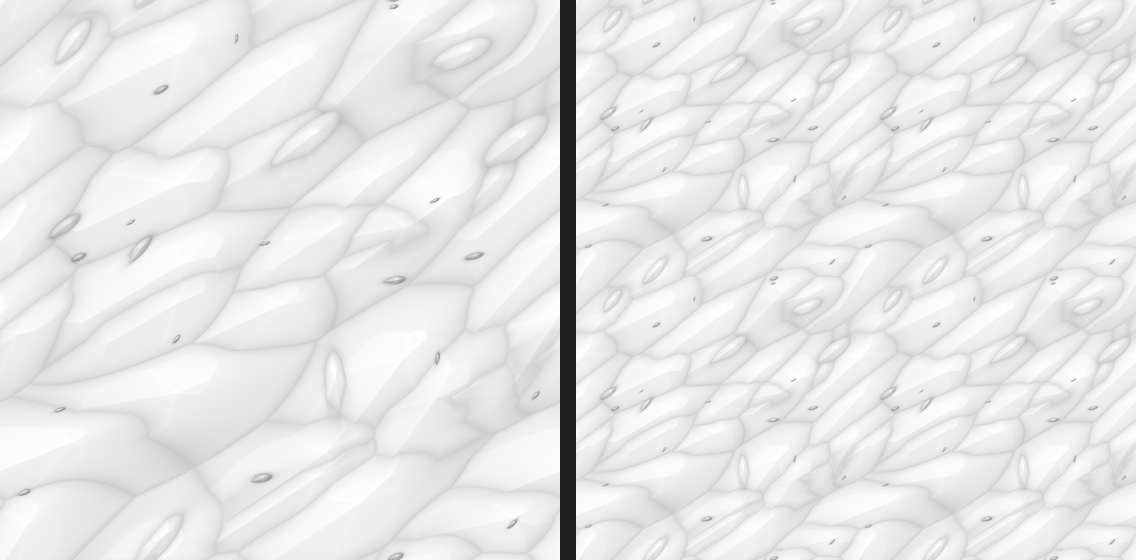
Left: one tile. Right: repeated 2 by 2.
Give the GLSL for this texture, as a WebGL 2 fragment shader.

```glsl
#version 300 es
precision highp float;
// Pale faceted stone: overlapping slanted crystals with soft creases and small darker chips.

uniform vec2 u_resolution;
out vec4 fragColor;

const float TAU = 6.2831853;
const vec2 LIGHT = vec2(-0.45, 0.89);
const ivec2 CRYSTAL_GRID = ivec2(5, 6);
const ivec2 CHIP_GRID = ivec2(5, 5);

float hash(vec2 p) {
    return fract(sin(dot(p, vec2(127.1, 311.7))) * 43758.5453);
}

// Value noise that repeats after `cells` cells.
float wrapNoise(vec2 p, float cells) {
    vec2 cell = floor(p * cells);
    vec2 f = fract(p * cells);
    f = f * f * (3.0 - 2.0 * f);
    vec2 a = mod(cell, cells);
    vec2 b = mod(cell + 1.0, cells);
    return mix(mix(hash(a), hash(vec2(b.x, a.y)), f.x),
               mix(hash(vec2(a.x, b.y)), hash(b), f.x), f.y);
}

mat2 rotation(float angle) {
    float c = cos(angle), s = sin(angle);
    return mat2(c, s, -s, c);
}

// Jittered grid point, as the shortest offset on the wrapped canvas.
vec2 wrappedOffset(vec2 p, int index, ivec2 grid, float seed) {
    vec2 cell = vec2(index % grid.x, index / grid.x);
    vec2 jitter = vec2(hash(vec2(seed, 1.3)), hash(vec2(seed, 2.7)));
    return fract(p - (cell + jitter) / vec2(grid) + 0.5) - 0.5;
}

// Cuts (height, shade) by another surface, with a bright line on the shared edge.
vec2 cutBy(vec2 body, float height, float shade, float soft, float glint) {
    float gap = body.x - height;
    float tone = mix(body.y, shade, smoothstep(-soft, soft, gap));
    return vec2(min(body.x, height), tone + glint * exp(-abs(gap) / soft));
}

// Faceted body with half-size `size`: x is height (1 at the tip), y is shade.
vec2 crystal(vec2 offset, vec2 size, float angle, float seed, float ripple) {
    mat2 turn = rotation(angle);
    vec2 q = (offset * turn) / size;
    float soft = min(0.002 / size.y, 0.3);
    vec2 body = vec2(9.0, 0.95);
    for (int k = 0; k < 5; k++) {
        float jitter = hash(vec2(seed, float(k) + 5.1));
        float slope = 0.75 + 0.5 * hash(vec2(seed, float(k) + 15.7));
        float facing = (float(k) + 0.6 * (jitter - 0.5)) * TAU / 5.0;
        vec2 normal = vec2(cos(facing), sin(facing));
        float lit = dot(turn * normalize(normal / size), LIGHT);
        float shade = 0.953 + 0.024 * lit + 0.03 * (slope - 1.0);
        body = cutBy(body, 1.0 - slope * dot(normal, q), shade, soft, 0.012);
    }
    // Rounded, rippled flank below the flat facets.
    vec2 fromCentre = q + vec2(0.25, 0.0);
    float radius = length(fromCentre) + 0.22 * (ripple - 0.5);
    float flankLit = dot(turn * normalize(fromCentre / size + 1e-4), LIGHT);
    return cutBy(body, 1.65 - 1.75 * radius, 0.938 + 0.02 * flankLit, soft, 0.0);
}

// Large crystals: the highest one shows, creases darken where two are level.
float crystalBed(vec2 p, float ripple) {
    float top = -9.0, second = -9.0, tone = 0.95;
    for (int i = 0; i < CRYSTAL_GRID.x * CRYSTAL_GRID.y; i++) {
        float seed = float(i) + 0.37;
        vec2 offset = wrappedOffset(p, i, CRYSTAL_GRID, seed);
        float scale = hash(vec2(seed, 3.9));
        vec2 size = vec2(mix(0.13, 0.24, scale),
                         mix(0.05, 0.085, hash(vec2(seed, 4.4))));
        float angle = mix(0.2, 0.85, hash(vec2(seed, 6.6)));
        vec2 body = crystal(offset, size, angle, seed, ripple);
        float height = body.x + 0.4 * scale;
        tone = mix(tone, body.y, smoothstep(-0.03, 0.03, height - top));
        second = max(second, min(top, height));
        top = max(top, height);
    }
    float gap = top - second;
    float lift = 0.02 * clamp(top - 0.5, -1.0, 1.0);
    return tone + lift - 0.075 * exp(-3.0 * gap) - 0.03 * exp(-14.0 * gap);
}

// Small chips lying on the bed; the smallest are the darkest.
float addChips(float tone, vec2 p, float ripple) {
    for (int i = 0; i < CHIP_GRID.x * CHIP_GRID.y; i++) {
        float seed = float(i) + 61.53;
        vec2 offset = wrappedOffset(p, i, CHIP_GRID, seed);
        float r = hash(vec2(seed, 3.9));
        float halfLength = mix(0.008, 0.085, r * r);
        vec2 size = halfLength * vec2(1.0, mix(0.28, 0.45, hash(vec2(seed, 4.4))));
        float upright = step(0.8, hash(vec2(seed, 8.2)));
        float angle = mix(0.15, 0.9, hash(vec2(seed, 6.6))) + 0.9 * upright;
        vec2 body = crystal(offset, size, angle, seed, ripple);
        float big = smoothstep(0.01, 0.06, halfLength);
        float chipTone = mix(0.7, 0.92, big) + mix(4.0, 1.8, big) * (body.y - 0.945);
        chipTone -= 0.12 * exp(-5.0 * max(body.x, 0.0));
        tone -= mix(0.16, 0.1, big) * exp(2.2 * min(body.x, 0.0));
        float soft = min(0.0025 / size.y, 0.4);
        tone = mix(tone, chipTone, smoothstep(-soft, soft, body.x));
    }
    return tone;
}

void main() {
    vec2 p = gl_FragCoord.xy / u_resolution;
    float ripple = wrapNoise(p, 11.0);
    float tone = addChips(crystalBed(p, ripple), p, ripple);
    fragColor = vec4(vec3(clamp(tone, 0.0, 1.0)), 1.0);
}
```
